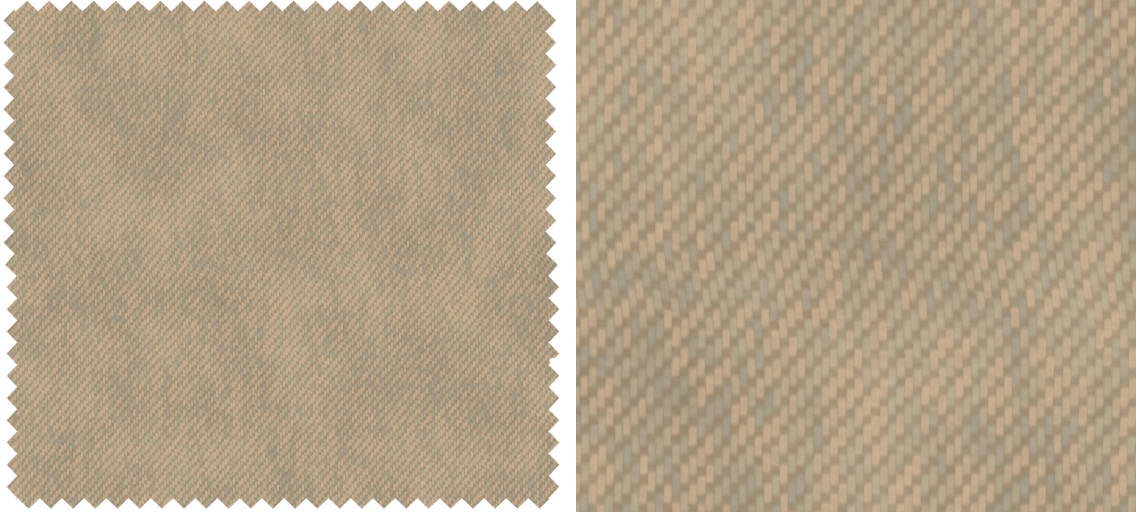
Left: the whole. Right: its middle third, enlarged.
Reproduce this texture procedurally as a WebGL 2 fragment shader.

```glsl
#version 300 es
precision highp float;

uniform vec2 u_resolution;
out vec4 outColor;

const vec3 PAPER = vec3(1.0);
const vec3 GROOVE_OLIVE = vec3(0.605, 0.560, 0.460);
const vec3 GROOVE_BROWN = vec3(0.620, 0.535, 0.435);
const vec3 YARN_PEACH = vec3(0.770, 0.668, 0.555);
const vec3 YARN_SAND = vec3(0.715, 0.665, 0.560);
const vec3 YARN_GREY = vec3(0.610, 0.600, 0.545);

// Lengths are fractions of the canvas height
const float TOOTH_PITCH = 0.04338;
const float TOOTH_DEPTH = 0.0205;
const vec2 TIP_MIN = vec2(0.0071, 0.0065);
const vec2 TIP_MAX = vec2(1.0862, 0.9986);
const vec2 STITCH = vec2(0.0054, 0.0190);

float hash(vec2 cell) {
  vec3 q = fract(vec3(cell.xyx) * 0.1031);
  q += dot(q, q.yzx + 33.33);
  return fract((q.x + q.y) * q.z);
}

vec2 gradient(vec2 cell) {
  float angle = 6.2832 * hash(cell);
  return vec2(cos(angle), sin(angle));
}

float gradientNoise(vec2 p) {
  vec2 i = floor(p), f = fract(p);
  vec2 s = f * f * f * (f * (f * 6.0 - 15.0) + 10.0);
  vec2 e = vec2(0.0, 1.0);
  float low = mix(dot(gradient(i), f), dot(gradient(i + e.yx), f - e.yx), s.x);
  float high = mix(dot(gradient(i + e), f - e), dot(gradient(i + 1.0), f - 1.0), s.x);
  return mix(low, high, s.y);
}

float fractalNoise(vec2 p) {
  float sum = 0.0, weight = 0.6;
  for (int octave = 0; octave < 3; octave++) {
    sum += weight * gradientNoise(p);
    p = p * 2.03 + 17.3;
    weight *= 0.5;
  }
  return sum;
}

// Zero at each tooth tip, full depth in each notch
float notch(float along, float firstTip) {
  float t = (along - firstTip) / TOOTH_PITCH;
  return 2.0 * TOOTH_DEPTH * abs(fract(t + 0.5) - 0.5);
}

// Positive inside the pinked outline
float swatchDistance(vec2 p) {
  float left = p.x - TIP_MIN.x - notch(p.y, 0.960);
  float right = TIP_MAX.x - p.x - notch(p.y, 0.960);
  float bottom = p.y - TIP_MIN.y - notch(p.x, 0.050);
  float top = TIP_MAX.y - p.y - notch(p.x, 0.0527);
  vec2 inset = min(p - TIP_MIN, TIP_MAX - p);
  float corner = inset.x + inset.y - 0.038;
  return 0.707 * min(min(min(left, right), min(bottom, top)), corner);
}

// Small chips worn from the right-hand teeth
float chipDistance(vec2 p) {
  float d = 1.0;
  for (int i = 0; i < 3; i++) {
    float k = float(i);
    vec2 center = vec2(1.074 + 0.008 * mod(k, 2.0), 0.20 + 0.048 * k);
    d = min(d, length((p - center) * vec2(0.7, 1.0)) - 0.005);
  }
  return d;
}

// Steep stitches stepped by a third per column form rising diagonal ribs
vec3 twill(vec2 p, float wear, float streak) {
  p += 0.0016 * vec2(gradientNoise(p * 23.0), gradientNoise(p * 19.0 + 7.0));
  float column = floor(p.x / STITCH.x);
  float along = p.y / STITCH.y - column / 3.0;
  along += 0.10 * (hash(vec2(column, 3.0)) - 0.5);
  vec2 cell = vec2(column, floor(along));
  vec2 local = fract(vec2(p.x / STITCH.x, along)) - 0.5;
  float across = abs(local.x - 0.30 * local.y);
  float body = 1.0 - smoothstep(0.20, 0.44, abs(local.y));
  float yarn = body * (1.0 - 0.65 * smoothstep(0.18, 0.60, across));
  float tint = hash(cell + 41.0);
  vec3 groove = mix(GROOVE_OLIVE, GROOVE_BROWN, hash(cell + 9.0));
  vec3 thread = mix(YARN_SAND, YARN_PEACH, smoothstep(0.2, 0.8, tint + streak));
  thread = mix(thread, YARN_GREY, 0.6 * smoothstep(0.76, 0.95, hash(cell) - 0.4 * wear));
  float cover = yarn * (0.72 + 0.28 * tint) + 0.18 + 0.35 * wear + 0.3 * streak;
  return mix(groove, thread, clamp(cover, 0.0, 1.0));
}

void main() {
  float pixel = 1.0 / u_resolution.y;
  vec2 p = gl_FragCoord.xy * pixel;
  // The lower half of the cloth sits slightly to the right
  p.x -= 0.006 * (1.0 - smoothstep(0.44, 0.53, p.y));

  // Broad fading and vertical yarn streaks
  float wear = fractalNoise(p * vec2(8.0, 6.0));
  float streak = fractalNoise(p * vec2(58.0, 11.0) + 5.0);
  vec3 cloth = twill(p, wear, streak);
  cloth *= 1.0 + 0.05 * wear + 0.05 * gradientNoise(p * 190.0);

  float edge = min(swatchDistance(p), chipDistance(p));
  float coverage = smoothstep(-0.8 * pixel, 0.8 * pixel, edge);
  outColor = vec4(mix(PAPER, cloth, coverage), 1.0);
}
```
